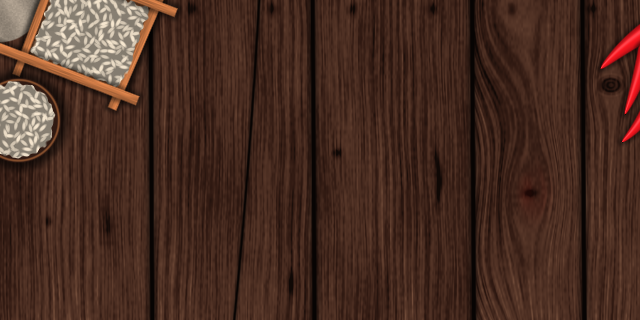
A WebGL 1 fragment shader for this texture:

```glsl
precision highp float;
// Dark plank table with a tray and a bowl of rice at left and red chilies at right.
uniform vec2 u_resolution;
const vec4 GAPS = vec4(0.473, 0.98, 1.478, 1.823);
const float GRAIN_FREQ = 235.0;
const float RICE_CELL = 0.021;
const vec3 WOOD_DARK = vec3(0.19, 0.10, 0.07);
const vec3 WOOD_MID = vec3(0.31, 0.19, 0.14);
const vec3 WOOD_LIGHT = vec3(0.47, 0.32, 0.24);
const vec3 BAR = vec3(0.74, 0.44, 0.25);
const vec3 RICE = vec3(0.95, 0.89, 0.80);
const vec3 CHILI = vec3(0.91, 0.08, 0.11);
const vec2 TRAY_AXIS = vec2(0.932, -0.362);
const vec2 BOWL = vec2(0.058, 0.624);
const vec2 KNOT_RIGHT = vec2(1.909, 0.734);
const vec2 KNOT_RED = vec2(1.656, 0.396);

float hash(vec2 p) { return fract(sin(dot(p, vec2(12.99, 78.23))) * 4375.85); }
float noise(vec2 p) {
  vec2 i = floor(p), f = fract(p);
  f *= f * (3.0 - 2.0 * f);
  vec2 e = vec2(1, 0);
  return mix(mix(hash(i), hash(i + e), f.x), mix(hash(i + e.yx), hash(i + 1.0), f.x), f.y);
}
float cover(float d) { return clamp(0.5 - d * u_resolution.y / 1.5, 0.0, 1.0); }
float shadow(float d, float reach) { return 1.0 - smoothstep(0.0, reach, d); }
float spot(vec2 p, float x, float y, float w, float h) {
  vec2 q = (p - vec2(x, y)) / vec2(w, h);
  return exp(-dot(q, q));
}
float box(vec2 p, vec2 size) {
  vec2 q = abs(p) - size;
  return length(max(q, 0.0)) + min(max(q.x, q.y), 0.0);
}
vec2 turn(vec2 p, vec2 dir) { return vec2(dot(p, dir), dot(p, vec2(-dir.y, dir.x))); }

vec3 wood(vec2 p) {
  float id = dot(step(GAPS, vec4(p.x)), vec4(1));
  float arch = step(2.5, id) * step(id, 3.5) * (1.0 - smoothstep(1.5, 1.74, p.x));
  // Grain coordinate, bent around the knots
  float u = p.x + 0.007 * sin(p.y * 4.0 + id * 2.1) + 0.002 * sin(p.y * 15.0 + p.x * 24.0);
  u -= (p.x - KNOT_RIGHT.x) * spot(p, KNOT_RIGHT.x, KNOT_RIGHT.y, 0.06, 0.09);
  u -= (p.x - KNOT_RED.x) * spot(p, KNOT_RED.x, KNOT_RED.y, 0.09, 0.16);
  u += arch * (0.13 * p.y + 0.035 * sin(p.y * 8.0 + 0.5));
  float bands = sin(u * GRAIN_FREQ + 1.8 * sin(u * 37.0 + id * 2.0));
  float fine = sin(u * 610.0 + 2.0 * sin(u * 71.0 + id));
  float strength = 0.3 + 0.7 * smoothstep(-0.5, 0.8, sin(u * 15.0 + id * 1.7 - 1.8));
  float fibre = noise(vec2(u * 240.0, p.y * 11.0 + id * 9.0));
  float tone = 0.155 + 0.12 * bands * max(strength, arch * 1.2) + 0.045 * fine + 0.25 * fibre
    + 0.14 * noise(p * vec2(190, 75)) + 0.24 * noise(vec2(u * 11.0 + id * 5.0, p.y * 2.5))
    - 0.05 * (p.y + arch);
  // Knots, slits and nail heads
  float ring = length((p - KNOT_RIGHT) / vec2(1, 0.75));
  tone += 0.07 * sin(ring * 420.0) * shadow(ring - 0.03, 0.035) - 0.42 * shadow(ring - 0.025, 0.02);
  tone -= 0.5 * spot(p, KNOT_RED.x, KNOT_RED.y, 0.02, 0.014);
  tone -= 0.55 * spot(p, 1.055, 0.523, 0.013, 0.013);
  tone -= 0.6 * spot(p, 1.361 + 0.012 * sin(p.y * 18.0), 0.44, 0.009, 0.085);
  tone -= 0.45 * spot(p, 0.911, 0.115, 0.012, 0.035);
  tone -= 0.35 * spot(p, 0.333, 0.297, 0.014, 0.06);
  tone -= 0.4 * spot(p, 0.151, 0.307, 0.012, 0.016);
  float nail = (fract(p.x * 4.0 + 0.1) - 0.5) / 4.0;
  tone -= 0.38 * step(0.5, p.x) * spot(vec2(nail, p.y), 0.0, 0.972, 0.014, 0.018);
  vec3 col = mix(WOOD_DARK * 0.3, WOOD_DARK, smoothstep(0.0, 0.3, tone));
  col = mix(col, WOOD_MID, smoothstep(0.25, 0.58, tone));
  col = mix(col, WOOD_LIGHT, smoothstep(0.52, 0.92, tone));
  col.r += 0.2 * fibre * spot(p, KNOT_RED.x + 0.01, KNOT_RED.y + 0.01, 0.04, 0.065);
  // Plank gaps and the slanted crack
  vec4 away = abs(p.x - GAPS + 0.006 * (p.y - 0.5));
  float gap = min(min(away.x, away.y), min(away.z, away.w));
  float crack = abs(p.x - 0.732 - 0.1 * p.y + 0.022 * p.y * p.y);
  col *= (1.0 - 0.45 * shadow(gap, 0.028)) * (1.0 - 0.3 * shadow(crack, 0.016));
  return mix(col, WOOD_DARK * 0.15, cover(min(gap - 0.0065, crack - 0.0035)));
}

// Cellular noise made of randomly turned grains
vec3 rice(vec2 p) {
  vec2 q = p / RICE_CELL;
  float light = 0.54;
  for (int k = 0; k < 9; k++) {
    vec2 c = floor(q) + vec2(mod(float(k), 3.0), floor(float(k) / 3.0)) - 1.0;
    float a = hash(c) * 6.283;
    vec2 d = turn(q - c - vec2(hash(c + 7.3), hash(c + 19.1)), vec2(cos(a), sin(a)));
    float edge = smoothstep(0.3, 1.05, length(d / vec2(0.95, 0.38)));
    light = max(light, (0.82 + 0.2 * hash(c + 3.7)) * (1.0 - 0.45 * edge));
  }
  return RICE * light;
}

void addBar(inout vec3 col, vec2 p, vec2 a, vec2 b, float w) {
  vec2 r = turn(p - 0.5 * (a + b), normalize(b - a));
  float d = box(r, vec2(0.5 * distance(a, b), w));
  float lit = 0.73 + 0.3 * smoothstep(-w, w, r.y) + 0.25 * noise(r * vec2(25, 280));
  col = mix(col * (1.0 - 0.45 * shadow(d, 0.022)), BAR * lit, cover(d));
}

void addChili(inout vec3 col, vec2 p, vec2 base, vec2 tip, float width, float bend) {
  float len = distance(base, tip);
  vec2 r = turn(p - base, (tip - base) / len);
  float t = clamp(r.x / len, 0.0, 1.0), off = r.y - 4.0 * bend * t * (1.0 - t);
  float w = width * pow(1.0 - t, 0.6) + 0.001, side = off / w;
  float d = length(vec2(off, r.x - t * len)) - w;
  vec3 skin = CHILI * (1.05 - 0.4 * side * side) + 0.18 * exp(-18.0 * (side + 0.3) * (side + 0.3));
  col = mix(col * (1.0 - 0.4 * shadow(d, 0.02)), skin, cover(d));
}

void main() {
  vec2 p = gl_FragCoord.xy / u_resolution.y;
  vec3 col = wood(p);
  // Cloth corner
  float cloth = length(p - vec2(0, 1)) - 0.132;
  float fold = 0.8 + 0.09 * sin(p.x * 48.0 + p.y * 25.0) + 0.1 * noise(p * 230.0);
  col = mix(col, vec3(0.72, 0.66, 0.59) * fold, cover(cloth));
  // Tray of rice
  vec2 t = turn(p, TRAY_AXIS) - vec2(-0.065, 0.943);
  float tray = box(t, vec2(0.16, 0.142)), ragged = 0.016 * (noise(p * 70.0) - 0.5);
  col = mix(col * (1.0 - 0.55 * shadow(tray, 0.05)), BAR * 0.65, cover(tray));
  addBar(col, p, vec2(0.147, 1.02), vec2(0.05, 0.765), 0.012);
  addBar(col, p, vec2(0.5, 1.01), vec2(0.35, 0.66), 0.014);
  col = mix(col, rice(p), cover(box(t, vec2(0.138, 0.122)) - 0.012 + ragged));
  addBar(col, p, vec2(0.38, 1.025), vec2(0.55, 0.96), 0.014);
  addBar(col, p, vec2(-0.02, 0.857), vec2(0.43, 0.685), 0.015);
  // Bowl of rice
  float bowl = length(p - BOWL) - 0.132;
  vec3 rim = mix(WOOD_DARK, BAR * 0.7, shadow(abs(bowl + 0.006), 0.006));
  col = mix(col * (1.0 - 0.6 * shadow(bowl, 0.045)), rim, cover(bowl));
  col = mix(col, rice(p + 3.0), cover(length(p - BOWL + vec2(0.006, 0)) - 0.117 + ragged));
  // Chilies
  addChili(col, p, vec2(2.03, 0.908), vec2(1.878, 0.786), 0.031, -0.006);
  addChili(col, p, vec2(2.02, 0.84), vec2(1.953, 0.643), 0.026, 0.004);
  addChili(col, p, vec2(2.03, 0.665), vec2(1.944, 0.556), 0.023, 0.006);
  gl_FragColor = vec4(col, 1);
}
```
